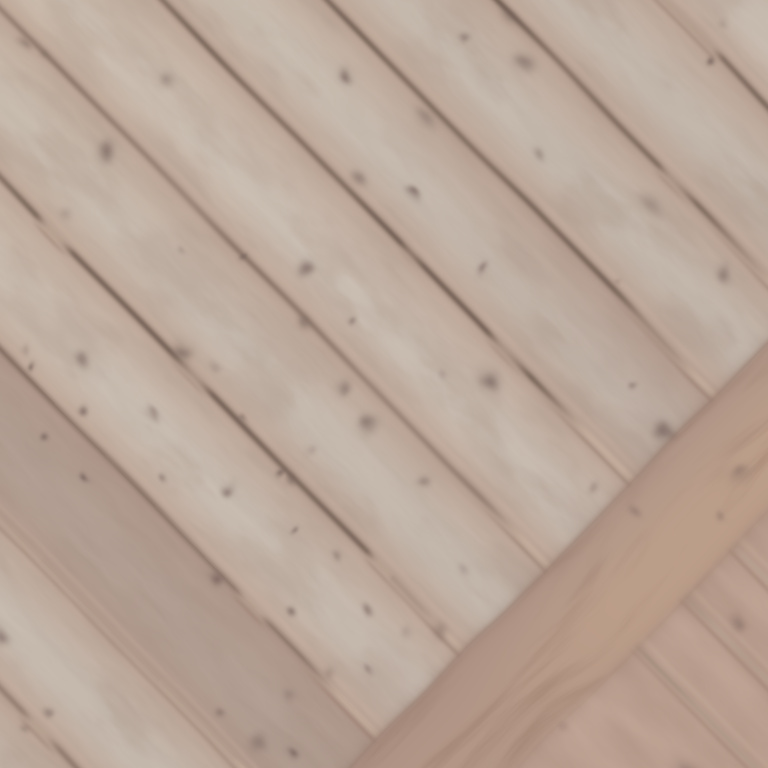
Write a three.js fragment shader that draws this texture.

```glsl
// Pale knotty pine boards laid diagonally, crossed by a tan beam with narrower pink boards beyond.
varying vec2 vUv;

float hash(vec2 p) {
  return fract(sin(dot(p, vec2(127.1, 311.7))) * 43758.5453);
}

float noise(vec2 p) {
  vec2 i = floor(p), f = fract(p);
  f = f * f * (3.0 - 2.0 * f);
  return mix(mix(hash(i), hash(i + vec2(1.0, 0.0)), f.x),
             mix(hash(i + vec2(0.0, 1.0)), hash(i + vec2(1.0, 1.0)), f.x), f.y);
}

float fbm(vec2 p) {
  float sum = 0.0, amp = 0.5;
  for (int i = 0; i < 4; i++) {
    sum += amp * noise(p);
    p = p * 2.03 + 7.3;
    amp *= 0.5;
  }
  return sum;
}

// Soft, faint knots scattered on a jittered grid
float knots(vec2 p, float density) {
  p += 0.014 * (vec2(noise(p * 30.0), noise(p * 30.0 + 50.0)) - 0.5);
  vec2 cell = floor(p / 0.1);
  float dark = 0.0;
  for (int j = -1; j <= 1; j++) {
    for (int i = -1; i <= 1; i++) {
      vec2 id = cell + vec2(float(i), float(j));
      float size = hash(id + 3.7);
      float radius = mix(0.012, 0.026, size * size * size);
      vec2 d = p - (id + vec2(hash(id + 11.0), hash(id + 23.0))) * 0.1;
      d.x *= mix(0.65, 1.2, hash(id + 31.0));
      float spot = exp(-dot(d, d) / (radius * radius * 0.45));
      dark = max(dark, spot * step(hash(id), density) * mix(0.2, 0.75, hash(id + 41.0)));
    }
  }
  return dark;
}

// Soft groove that fades to a pale tongue, with a warm lip beside it
vec3 groove(vec3 wood, float d, float pale, float depth) {
  float core = exp(-d * d / 0.000045);
  wood = mix(wood, vec3(0.66, 0.55, 0.49), 0.36 * exp(-abs(d) / 0.022));
  wood = mix(wood, vec3(0.79, 0.70, 0.63), 0.25 * exp(-pow((d + 0.018) / 0.006, 2.0)));
  wood = mix(wood, vec3(0.58, 0.47, 0.41), 0.4 * pale * exp(-pow((d - 0.012) / 0.005, 2.0)));
  vec3 gap = mix(vec3(0.45, 0.37, 0.33), vec3(0.78, 0.69, 0.62), pale);
  return mix(wood, gap, core * mix(depth, 0.75, pale));
}

vec3 wideBoards(float along, float across) {
  float row = (across - 0.008) / 0.2225;
  float id = floor(row), f = row - id;
  float edge = floor(row + 0.5);
  float mottle = fbm(vec2(along * 7.0, across * 16.0) + id * 5.1);
  float grain = fbm(vec2(along * 11.0, across * 60.0 + 2.0 * mottle));

  // Greyer crown, warmer edges and a tint per board
  vec3 wood = mix(vec3(0.75, 0.67, 0.615), vec3(0.77, 0.72, 0.675),
                  smoothstep(0.02, 0.55, f) * smoothstep(1.0, 0.6, f));
  wood = mix(wood, vec3(0.71, 0.635, 0.585), 0.55 * smoothstep(0.38, 0.72, mottle));
  wood += 0.02 * (hash(vec2(id, 4.0)) - 0.5);
  wood += vec3(0.015, 0.018, 0.012) * (1.1 - along);
  float pink = 1.0 - step(0.5, abs(id - 2.0));
  pink += 0.6 * (1.0 - step(0.5, abs(id + 2.0))) * smoothstep(0.5, 1.3, along) * (1.0 - f);
  wood = mix(wood, vec3(0.665, 0.575, 0.53), 0.75 * pink);
  wood += 0.035 * (grain - 0.47);

  float wear = noise(vec2(along * 8.0, edge * 13.7));
  float pale = max(smoothstep(1.2, 1.4, along + 0.12 * (wear - 0.5)),
                   0.8 * smoothstep(0.7, 0.9, wear));
  pale = max(pale, 0.75 * (1.0 - step(0.5, abs(edge - 3.0))));
  float depth = mix(0.45, 0.95, noise(vec2(along * 6.0 + 3.0, edge * 7.3)));
  depth *= 1.0 - 0.3 * step(1.5, edge) - 0.25 * (1.0 - step(0.5, abs(edge)));
  float wobble = 0.006 * (noise(vec2(along * 5.0, edge * 9.0)) - 0.5);
  return groove(wood, (row - edge) * 0.2225 + wobble, pale, depth);
}

// Narrow boards end at a plain wide panel
vec3 narrowBoards(float along, float across) {
  float row = (across + 0.004) / 0.13;
  float edge = min(floor(row + 0.5), 0.0);
  vec3 wood = mix(vec3(0.77, 0.665, 0.605), vec3(0.69, 0.58, 0.52),
                  fbm(vec2(along * 6.0, across * 22.0)));
  return groove(wood, (row - edge) * 0.13, 0.45 + 0.4 * noise(vec2(along * 14.0, edge)), 0.6);
}

vec3 beamWood(float along, float across) {
  float grain = fbm(vec2(across * 5.0, along * 34.0 + 2.0 * noise(vec2(across * 4.0, along * 9.0))));
  vec3 wood = mix(vec3(0.70, 0.595, 0.535), vec3(0.735, 0.62, 0.54),
                  smoothstep(1.48, 1.6, along));
  wood = mix(wood, vec3(0.67, 0.56, 0.51), 0.5 * smoothstep(-0.1, 0.35, across));
  return mix(wood, vec3(0.61, 0.49, 0.425), 0.5 * smoothstep(0.4, 0.85, grain));
}

void main() {
  // Diagonal axes: along the boards and across them
  vec2 p = vec2(vUv.x, 1.0 - vUv.y);
  float along = p.y + 1.02 * p.x, across = p.y - 1.02 * p.x;
  float rim = along + 0.008 * (noise(vec2(across * 9.0, 2.0)) - 0.5);
  float beam = smoothstep(1.455, 1.475, rim);
  float beyond = smoothstep(1.672, 1.696, rim);

  vec3 color = mix(wideBoards(along, across), beamWood(along, across), beam);
  color = mix(color, narrowBoards(along, across), beyond);

  // Shadow lines along both sides of the beam
  color = mix(color, vec3(0.55, 0.45, 0.40), 0.45 * exp(-abs(rim - 1.466) / 0.010));
  color = mix(color, vec3(0.60, 0.48, 0.42), 0.3 * exp(-abs(rim - 1.688) / 0.014));

  float knot = knots(vec2(along, across), mix(0.42, 0.25, beam));
  color = mix(color, vec3(0.45, 0.37, 0.35), knot * 0.85);
  gl_FragColor = vec4(color, 1.0);
}
```
